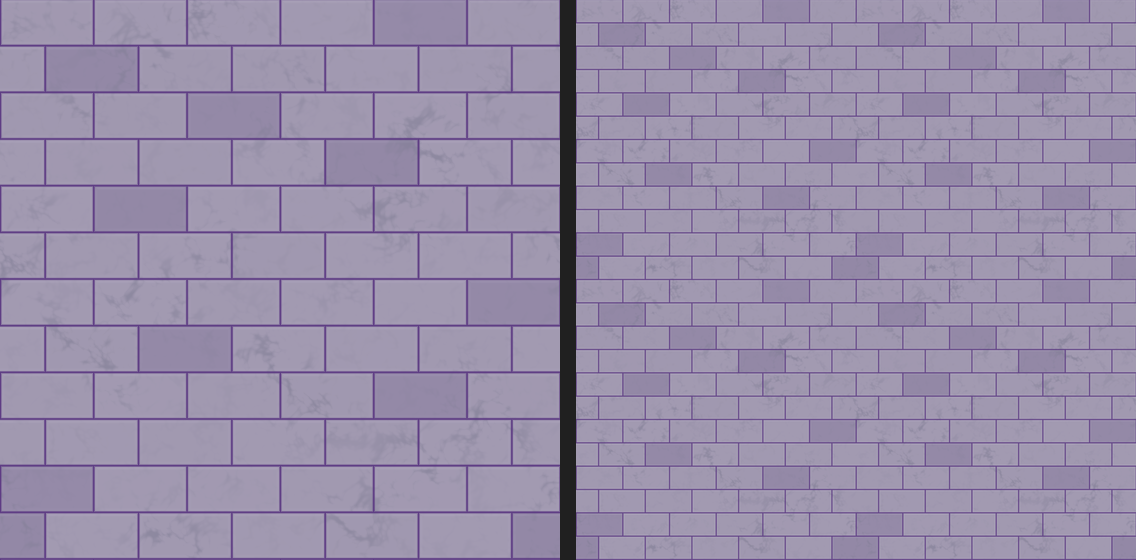
Left: one tile. Right: repeated 2 by 2.
Give the GLSL for this texture, as a WebGL 2 fragment shader.

```glsl
#version 300 es
precision highp float;

uniform vec2 u_resolution;
out vec4 outColor;

const vec2  BRICKS       = vec2(6.0, 12.0);
const float ROW_SHIFT    = 0.48;              // offset of odd rows, in bricks
const vec2  JOINT_ORIGIN = vec2(0.0007, 0.0018);
const float JOINT_REACH  = 0.0034;            // half width including soft edge
const float RIM_CENTER   = 0.0046;
const float RIM_WIDTH    = 0.0022;
const float RIM_LIGHT    = 0.022;
const float BRICK_VARY   = 0.008;
const float WEAR_AMOUNT  = 0.6;
const vec3  BRICK_COLOR  = vec3(0.632, 0.600, 0.692);
const vec3  DARK_COLOR   = vec3(0.580, 0.537, 0.655);
const vec3  JOINT_COLOR  = vec3(0.365, 0.230, 0.515);
const vec3  WEAR_COLOR   = vec3(0.500, 0.490, 0.580);
const float TAU          = 6.2831853;

vec2 hash2(vec2 p) {
    vec3 q = fract(p.xyx * vec3(0.1031, 0.1030, 0.0973));
    q += dot(q, q.yzx + 33.33);
    return fract((q.xx + q.yz) * q.zy);
}

// Distance to the nearest scattered point, wrapping after 'cells' cells.
float cellular(vec2 uv, float cells) {
    vec2 p = uv * cells;
    vec2 base = floor(p);
    float nearest = 2.0;
    for (int y = -1; y <= 1; y++) {
        for (int x = -1; x <= 1; x++) {
            vec2 cell = base + vec2(x, y);
            vec2 point = cell + hash2(mod(cell, cells) + cells);
            nearest = min(nearest, distance(p, point));
        }
    }
    return nearest;
}

// Broad worn regions: layered sines with whole periods.
float wornRegions(vec2 uv) {
    vec2 a = TAU * uv;
    float s = sin(a.x + 2.0 * a.y + 1.2 * sin(2.0 * a.x) + 0.6);
    s += 0.8 * sin(3.0 * a.x - 2.0 * a.y + sin(3.0 * a.y) + 2.1);
    s += 0.6 * sin(4.0 * a.x + 5.0 * a.y + 1.5 * sin(a.x) + 4.0);
    return smoothstep(-0.6, 2.2, s);
}

// Fine scuffs, strongest inside the worn regions.
float wear(vec2 uv) {
    vec2 warp = 0.006 * sin(TAU * (uv.yx * vec2(11.0, 9.0) + uv * vec2(5.0, 7.0)));
    vec2 p = uv + warp;
    float grain = 0.40 * cellular(p, 19.0)
                + 0.35 * cellular(p, 43.0)
                + 0.25 * cellular(p, 97.0);
    float scuffs = smoothstep(0.42, 0.72, grain);
    return scuffs * (0.18 + 0.82 * wornRegions(uv));
}

// One dark column per row; a result of 6 leaves the row plain.
int darkColumn(int row) {
    int walk = (((4 * row + 4) * row + 5) * row + 4) * row + 4;
    return (walk + 4 * (row / 7)) % 7;
}

void main() {
    vec2 uv = gl_FragCoord.xy / u_resolution;
    float pixel = 1.0 / min(u_resolution.x, u_resolution.y);

    // Running bond, rows numbered from the top
    vec2 p = (uv - JOINT_ORIGIN) * BRICKS;
    float row = mod(BRICKS.y - 1.0 - floor(p.y), BRICKS.y);
    p.x -= ROW_SHIFT * mod(row, 2.0);
    float column = mod(floor(p.x), BRICKS.x);
    vec2 local = fract(p);

    // Brick tone
    bool isDark = int(column) == darkColumn(int(row));
    vec3 color = isDark ? DARK_COLOR : BRICK_COLOR;
    color += BRICK_VARY * (hash2(vec2(column, row) + 7.0).x - 0.5);
    color = mix(color, WEAR_COLOR, WEAR_AMOUNT * wear(uv));

    // Pale rim, brighter along the upper edge
    vec2 edge = min(local, 1.0 - local) / BRICKS;
    float joint = min(edge.x, edge.y);
    float rim = 1.0 - smoothstep(0.0, RIM_WIDTH + pixel, abs(joint - RIM_CENTER));
    float upper = step(edge.y, edge.x) * step(0.5, local.y);
    color += RIM_LIGHT * rim * mix(0.45, 1.0, upper);

    // Soft joint lines
    float line = 1.0 - smoothstep(0.0, max(JOINT_REACH, pixel), joint);
    color = mix(color, JOINT_COLOR, line);

    outColor = vec4(color, 1.0);
}
```
